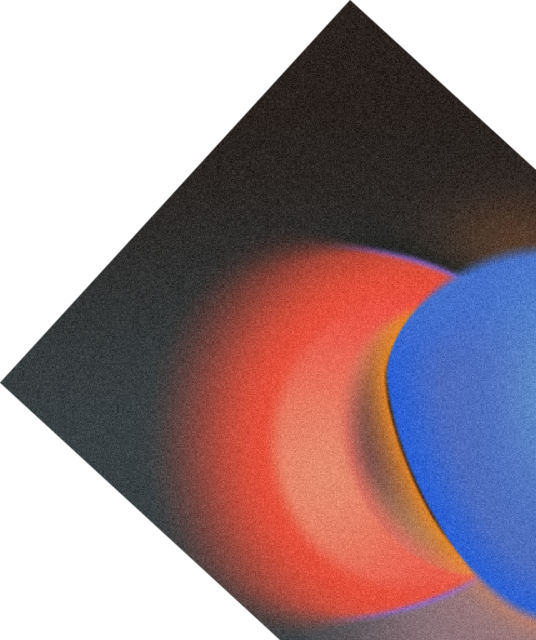
Write a Shadertoy shader that draws this background.

```glsl
// A tilted dark panel with a glowing coral crescent, an amber lens and a blue egg, under fine grain.

float hash(vec2 p) {
    vec3 q = fract(vec3(p.xyx) * 0.1031);
    q += dot(q, q.yzx + 33.33);
    return fract((q.x + q.y) * q.z);
}

// Radial distance to an ellipse around the origin.
float ellipse(vec2 v, vec2 radius) {
    return length(v) * (1.0 - 1.0 / max(length(v / radius), 0.001));
}

// Radial distance to an egg: round above, long and tapering below.
float egg(vec2 v) {
    float power = v.y > 0.0 ? 1.8 : 1.55;
    vec2 a = pow(abs(v) / vec2(0.242, v.y > 0.0 ? 0.195 : 0.38), vec2(power));
    return length(v) * (1.0 - 1.0 / max(pow(a.x + a.y, 1.0 / power), 0.001));
}

// Signed distance to the tilted panel.
float panel(vec2 p) {
    float upperLeft = dot(p, vec2(-0.738, 0.675)) - 0.2714;
    float upperRight = dot(p, vec2(0.6745, 0.738)) - 1.107;
    float lowerLeft = dot(p, vec2(-0.677, -0.7365)) + 0.2961;
    return max(max(upperLeft, upperRight), lowerLeft);
}

vec3 backdrop(vec2 p) {
    vec3 col = mix(vec3(0.225, 0.255, 0.265), vec3(0.16, 0.135, 0.125), smoothstep(0.3, 0.85, p.y));
    vec2 g = (p - vec2(0.81, 0.615)) * vec2(8.0, 13.0);
    col += vec3(0.16, 0.06, 0.0) * exp(-dot(g, g));
    float lit = smoothstep(0.4, 0.73, p.x) * smoothstep(0.2, 0.08, p.y);
    return mix(col, vec3(0.57, 0.46, 0.49), lit);
}

vec3 crescent(vec3 col, vec2 p) {
    vec2 v = p - vec2(0.488, 0.323);
    float d = ellipse(v, vec2(v.x > 0.0 ? 0.41 : 0.293, 0.293));
    float right = smoothstep(0.48, 0.64, p.x);

    // Dark green shade above the upper edge
    float shade = right * smoothstep(0.45, 0.55, p.y) * exp(-max(d, 0.0) * 40.0);
    col = mix(col, vec3(0.07, 0.10, 0.09), 0.75 * shade);

    // Coral that fades outward from an inner ring
    float ring = length((p - vec2(0.651, 0.310)) / vec2(0.234, 0.241));
    vec3 body = mix(vec3(0.92, 0.31, 0.26), vec3(0.90, 0.54, 0.43),
                    smoothstep(0.32, 0.0, length(p - vec2(0.508, 0.258))));
    vec3 coral = mix(body, vec3(0.90, 0.31, 0.23), smoothstep(0.88, 1.04, ring));
    float glow = 1.0 - smoothstep(1.0, 1.88, ring);
    float blur = mix(0.045, 0.004, smoothstep(0.38, 0.62, p.x));
    col = mix(col, coral, glow * smoothstep(blur, -blur, d));

    // Violet rim on the sharp part of the edge
    float rim = exp(-pow(d / 0.006, 2.0)) * smoothstep(0.48, 0.66, p.x);
    return mix(col, vec3(0.56, 0.42, 0.82), 0.7 * rim);
}

vec3 lens(vec3 col, vec2 p, float eggDist) {
    vec2 v = p - vec2(0.710, 0.310);
    v.x += 0.15 * v.y;
    float n = length(v / vec2(0.173, 0.208));
    vec3 mauve = mix(vec3(0.64, 0.47, 0.38), vec3(0.45, 0.30, 0.31), smoothstep(0.16, 0.29, p.y));
    vec3 fill = mix(vec3(0.84, 0.43, 0.38), mauve, smoothstep(1.0, 0.76, n));
    fill = mix(fill, vec3(0.90, 0.53, 0.15), 0.95 * exp(-pow(max(eggDist, 0.0) / 0.03, 1.5)));
    float blur = mix(0.025, 0.06, smoothstep(0.15, 0.3, p.y));
    return mix(col, fill, smoothstep(1.0 + blur, 1.0 - blur, n));
}

vec3 blueEgg(vec3 col, vec2 p, float d) {
    // Warm spill along the lower edge
    float spill = smoothstep(0.16, 0.08, p.y) * exp(-max(d, 0.0) / 0.025);
    col = mix(col, vec3(0.87, 0.53, 0.36), 0.75 * spill);

    // Thin dark contour
    float contour = exp(-pow((d - 0.001) / 0.003, 2.0));
    contour *= smoothstep(0.13, 0.2, p.y) * smoothstep(0.47, 0.36, p.y);

    // Vivid border, calmer middle, pale light at the right
    vec3 blue = mix(vec3(0.17, 0.38, 0.84), vec3(0.30, 0.42, 0.75), smoothstep(0.0, 0.09, -d));
    blue = mix(blue, vec3(0.27, 0.44, 0.80), smoothstep(0.4, 0.55, p.y));
    vec2 g = (p - vec2(0.86, 0.39)) * vec2(13.0, 6.0);
    blue = mix(blue, vec3(0.38, 0.58, 0.80), 0.8 * exp(-dot(g, g)));
    float blur = 0.003 + 0.012 * smoothstep(0.48, 0.61, p.y) + 0.011 * smoothstep(0.15, 0.05, p.y);
    col = mix(col, blue, smoothstep(blur, -blur, d));
    return mix(col, vec3(0.08, 0.08, 0.16), 0.65 * contour);
}

void mainImage(out vec4 fragColor, in vec2 fragCoord) {
    vec2 p = fragCoord / iResolution.y;
    float eggDist = egg(p - vec2(0.846, 0.414));

    vec3 col = crescent(backdrop(p), p);
    col = lens(col, p, eggDist);
    col = blueEgg(col, p, eggDist);

    // Film grain
    vec2 cell = floor(p * 512.0);
    col += 0.06 * (hash(cell) + hash(cell + 71.0) - 1.0);

    // White outside the panel
    float pixel = 1.0 / iResolution.y;
    col = mix(col, vec3(1.0), smoothstep(-pixel, pixel, panel(p)));
    fragColor = vec4(clamp(col, 0.0, 1.0), 1.0);
}
```
